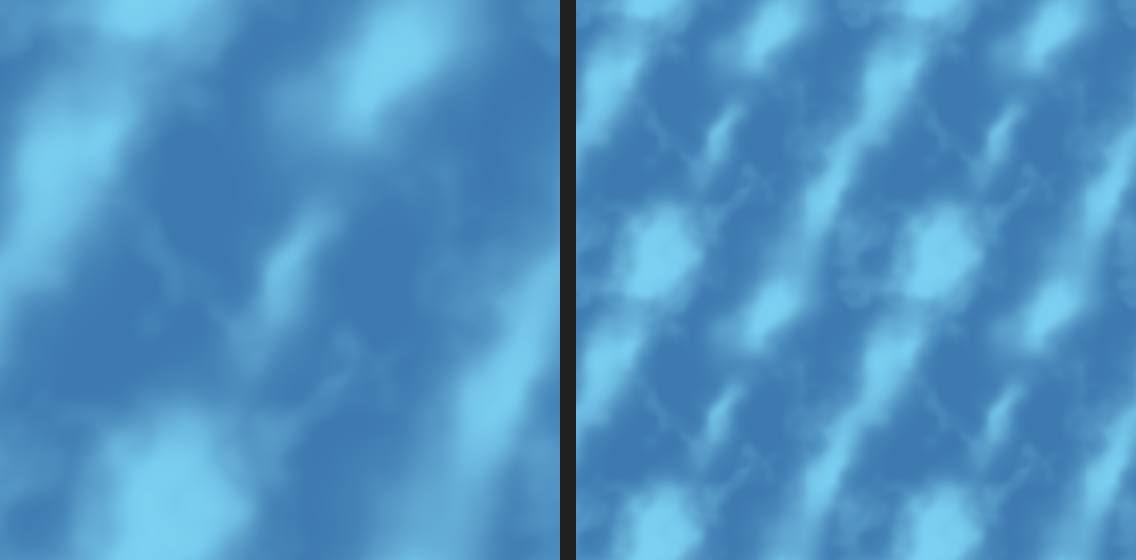
Left: one tile. Right: repeated 2 by 2.
Reproduce this texture procedurally as a WebGL 1 fragment shader.

```glsl
precision highp float;
// Soft light on blue water: five slanted glows sit on a wrapping lattice,
// bent by periodic noise and joined by faint wisps, then toned from deep
// blue to pale cyan. Everything repeats with the unit square.

uniform vec2 u_resolution;

const vec3 DEEP  = vec3(0.232, 0.463, 0.680);
const vec3 MID   = vec3(0.365, 0.638, 0.805);
const vec3 LIGHT = vec3(0.488, 0.825, 0.950);

// Each kind of glow: length, width, angle, strength
const vec4 STREAK = vec4(0.100, 0.040, 0.92, 0.78);
const vec4 PATCH  = vec4(0.120, 0.075, 0.95, 1.12);
const vec4 BAND   = vec4(0.160, 0.060, 1.15, 1.00);

const float GLOWS = 5.0;        // glows per tile
const float WARP = 0.16;        // bending of the glows
const float WARP_FREQ = 5.0;
const float WISP = 0.30;        // strength of the faint wisps
const float WISP_FREQ = 6.0;
const float FIBRE = 0.05;       // strength of the fine streaks
const float FIBRE_FREQ = 22.0;
const float BASE = 0.035;       // tone of the darkest water

float hash(vec2 p) {
  vec3 q = fract(vec3(p.xyx) * 0.1031);
  q += dot(q, q.yzx + 33.33);
  return fract((q.x + q.y) * q.z);
}

// Value noise that wraps after a whole number of cells
float noise(vec2 p, float period, float seed) {
  vec2 cell = floor(p);
  vec2 f = p - cell;
  f = f * f * f * (f * (f * 6.0 - 15.0) + 10.0);
  vec2 a = mod(cell, period) + seed;
  vec2 b = mod(cell + 1.0, period) + seed;
  return mix(mix(hash(a), hash(vec2(b.x, a.y)), f.x),
             mix(hash(vec2(a.x, b.y)), hash(b), f.x), f.y);
}

float fbm(vec2 uv, float freq, float seed) {
  float sum = 0.0;
  float amp = 0.56;
  for (int i = 0; i < 3; i++) {
    sum += amp * noise(uv * freq, freq, seed);
    freq *= 2.0;
    amp *= 0.5;
    seed += 37.0;
  }
  return sum;
}

// Slanted Gaussian, measured to the nearest wrapped copy of its centre
float glow(vec2 p, vec2 centre, vec4 kind) {
  vec2 d = p - centre;
  d -= floor(d + 0.5);
  vec2 along = vec2(cos(kind.z), sin(kind.z));
  vec2 r = vec2(dot(d, along), dot(d, vec2(-along.y, along.x))) / kind.xy;
  return kind.w * exp(-0.5 * dot(r, r));
}

float glows(vec2 p) {
  float sum = 0.0;
  for (float k = 0.0; k < GLOWS; k++) {
    float ring = min(k, GLOWS - k);
    vec4 kind = ring < 0.5 ? STREAK : (ring < 1.5 ? PATCH : BAND);
    sum += glow(p, k * vec2(1.0, 2.0) / GLOWS, kind);
  }
  return sum;
}

void main() {
  vec2 uv = gl_FragCoord.xy / u_resolution;

  // A whole-number shear slants the noise and keeps it periodic
  vec2 slanted = vec2(uv.x, uv.y - uv.x);

  vec2 bend = vec2(fbm(uv, WARP_FREQ, 11.0), fbm(uv, WARP_FREQ, 173.0)) - 0.5;
  vec2 p = uv - 0.5 + WARP * bend;

  // Light level: glows, wisps and fine streaks
  float wisp = smoothstep(0.46, 0.85, fbm(uv + 0.5 * WARP * bend, WISP_FREQ, 59.0));
  float fibre = noise((slanted + 0.3 * bend) * FIBRE_FREQ, FIBRE_FREQ, 7.0) - 0.5;
  float light = glows(p);
  float level = BASE + light + WISP * wisp + FIBRE * fibre * min(light + wisp, 1.0);

  // Soft ceiling, so that the brightest patches level off
  level = max(level, 0.0);
  level *= pow(1.0 + pow(level, 8.0), -0.125);

  vec3 colour = mix(DEEP, MID, min(level * 2.0, 1.0));
  colour = mix(colour, LIGHT, max(level * 2.0 - 1.0, 0.0));
  gl_FragColor = vec4(colour, 1.0);
}
```
